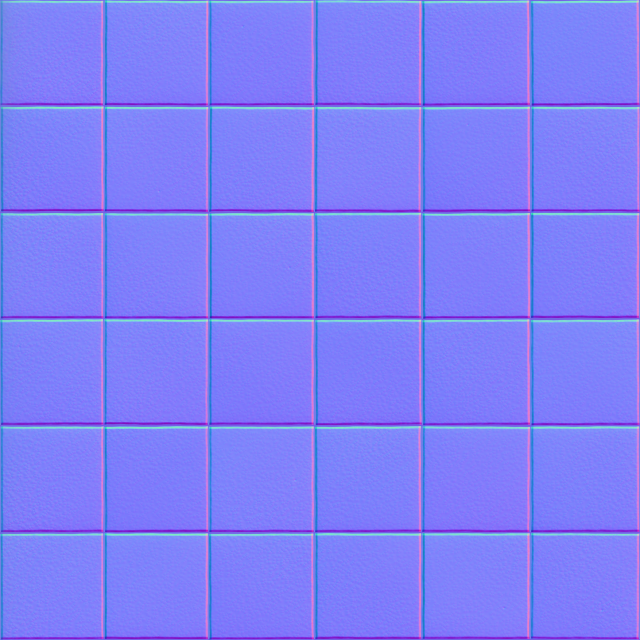
Give the GLSL for this texture map, as a Shadertoy shader.

```glsl
// Tangent-space normal map of a 6 by 6 wall of glazed square tiles.
// Each tile adds up surface slopes (bevels, pillow, cellular grain, pits);
// the summed slope becomes a unit normal, encoded as colour.

const float TILES = 6.0;
const float GROUT_HALF = 0.008;   // in tile widths
const float BEVEL = 0.023;        // in tile widths

vec2 hash2(vec2 p) {
    vec3 q = fract(p.xyx * vec3(0.1031, 0.1030, 0.0973));
    q += dot(q, q.yzx + 33.33);
    return fract((q.xx + q.yz) * q.zy);
}

// Slow variation in -1..1 from layered sines
float waves(vec2 p) {
    return 0.5 * sin(p.x + 1.7 * sin(p.y * 0.8))
         + 0.3 * sin(p.y * 1.9 + p.x * 1.3 + 2.0)
         + 0.2 * sin(p.x * 4.1 - p.y * 3.3);
}

// Slope of small rounded bumps, one around each cellular feature point
vec2 bumpSlope(vec2 p) {
    vec2 cell = floor(p), nearest = vec2(2.0);
    for (int j = -1; j <= 1; j++)
    for (int i = -1; i <= 1; i++) {
        vec2 id = cell + vec2(i, j);
        vec2 offset = p - id - hash2(id);
        if (dot(offset, offset) < dot(nearest, nearest)) nearest = offset;
    }
    return nearest * exp(-5.0 * dot(nearest, nearest));
}

// Rounded bevel: steep at the edge, easing into the face
float bevel(float inset, float width, float aa) {
    float outer = smoothstep(-0.7 * aa, 0.7 * aa, inset);
    return outer * (1.0 - smoothstep(0.3 * width, width + 0.4 * aa, inset));
}

// Wide soft shoulder just inside an edge
float shoulder(float inset) {
    return exp(-max(inset, 0.0) / 0.06);
}

// Slope of an occasional small pit in a tile
vec2 pitSlope(vec2 f, vec2 id) {
    vec2 offset = f - mix(vec2(0.12), vec2(0.88), hash2(id + 41.0));
    float present = step(0.85, hash2(id + 57.0).x);
    return -present * offset * 35.0 * exp(-dot(offset, offset) / 0.00012);
}

vec3 encodeNormal(vec2 slope) {
    return normalize(vec3(slope, 1.0)) * 0.5 + 0.5;
}

void mainImage(out vec4 fragColor, in vec2 fragCoord) {
    vec2 uv = fragCoord / iResolution.xy;
    float aa = 1.2 * TILES / min(iResolution.x, iResolution.y);

    // Hand-laid grid: columns drift slightly left, rows slightly up
    vec2 grid = uv + vec2(0.0085, -0.0017) * sin(3.14159 * uv);
    grid *= TILES;
    vec2 id = floor(grid), f = fract(grid);

    // Small rotation and offset of each tile
    vec2 tilt = hash2(id + 3.0) - 0.5;
    vec2 shift = hash2(id + 19.0) - 0.5;
    vec2 laid = f + 0.012 * tilt.x * vec2(-(f.y - 0.5), f.x - 0.5) + 0.005 * shift;
    laid += 0.0022 * vec2(waves(grid.yx * 15.0), waves(grid * 11.0));
    vec2 low = laid - GROUT_HALF;
    vec2 high = 1.0 - laid - GROUT_HALF;

    // Bevels face outwards, with ragged strength along each edge
    vec2 tileStrength = 0.8 + 0.35 * hash2(id + 7.0);
    vec2 rough = tileStrength + 0.2 * waves(grid * 37.0) + 0.1 * waves(grid * 3.0);
    float left = bevel(low.x, BEVEL, aa);
    float right = bevel(high.x, BEVEL, aa);
    float bottom = bevel(low.y, BEVEL, aa);
    float top = bevel(high.y, BEVEL, aa);
    vec2 slope = rough * vec2(1.15 * right - 1.2 * left, 1.2 * top - 1.3 * bottom);

    // Pillowed face, with a lean and slow undulation for each tile
    vec2 strength = vec2(0.04, 0.06) + vec2(0.07, 0.09) * hash2(id + 29.0);
    slope += strength * vec2(shoulder(high.x) - shoulder(low.x),
                             shoulder(high.y) - shoulder(low.y));
    slope += vec2(0.02, 0.06) * (f - vec2(0.5, 0.52)) + vec2(0.03, 0.04) * tilt;
    slope += 0.02 * vec2(waves(grid * 2.1 + id), waves(grid.yx * 2.4 + id.x * 1.7));

    // Glaze grain at two scales, rougher beside the left border
    float edgeWear = exp(-uv.x / 0.06);
    float unevenness = 0.8 + 0.25 * waves(grid * 2.3);
    float grainAmount = 0.31 * unevenness * (1.0 + 0.5 * edgeWear);
    vec2 grain = bumpSlope(uv * vec2(165.0, 195.0))
               + 0.45 * bumpSlope(uv * vec2(95.0, 125.0) + 17.0);
    slope += grainAmount * grain;
    slope += pitSlope(f, id);

    // Recessed grout is duller and leans downwards in horizontal joints
    vec2 joint = 1.0 - smoothstep(-0.7 * aa, 0.7 * aa, min(low, high));
    slope = mix(slope, vec2(-0.1, -0.25 * joint.y), max(joint.x, joint.y));
    vec3 colour = encodeNormal(slope);
    colour.b -= 0.015 + 0.08 * max(joint.x, joint.y);

    // Greyed scuffing down the left border, heaviest near the top
    float scuff = exp(-uv.x / 0.02) * (0.25 + 0.45 * smoothstep(0.6, 1.0, uv.y));
    scuff *= 0.75 + 0.25 * waves(uv * vec2(160.0, 90.0));
    colour = mix(colour, vec3(0.43, 0.53, 0.82), scuff);

    fragColor = vec4(clamp(colour, 0.0, 1.0), 1.0);
}
```
